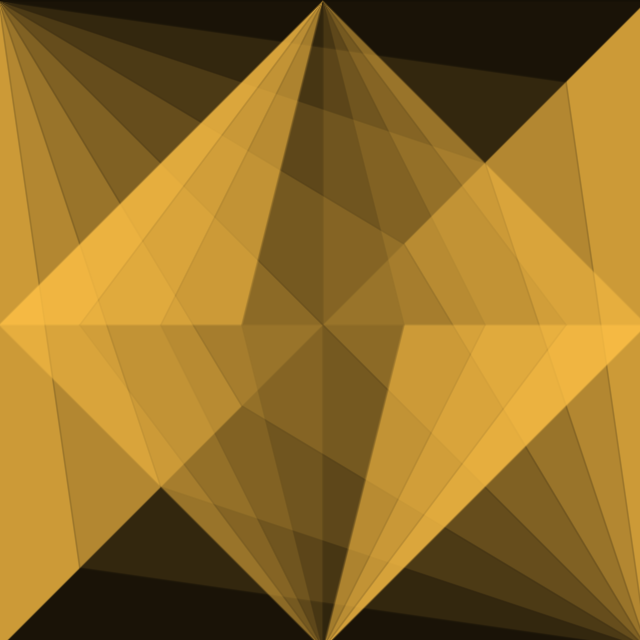
Write a three.js fragment shader that draws this background.

```glsl
// Faceted gold diamond over a folded square, both cut into flat wedges.
// Two fans run from opposite corners; two more run from the diamond's top and
// bottom tips. The layers are screened together as brightness, then tinted.

varying vec2 vUv;

const float SOFT = 0.005; // half width of a smoothed edge

// Brightness of corner wedge k, from dark (0) to bright (7)
float cornerLevel(float k) {
  return 0.1 + 0.1 * clamp(k, 0.0, 7.0);
}

// Brightness of tip wedge k: the dark run starts one wedge left of the axis
float tipLevel(float k) {
  k = clamp(k, -4.0, 3.0);
  return 0.1 + 0.1 * (k < -1.5 ? 3.0 - k : k + 1.0);
}

// Smooth join of two wedges, with a faint dark seam along it
float joinWedges(float before, float after, float offset, float width) {
  float seam = 1.0 - smoothstep(0.0, width, abs(offset));
  return mix(before, after, smoothstep(-width, width, offset)) * (1.0 - 0.18 * seam);
}

// Eight wedges spreading from the upper left corner
float cornerFan(vec2 p) {
  vec2 q = vec2(p.x + 1.0, 1.0 - p.y);
  float span = max(q.x + q.y, 0.001);
  float t = 8.0 * q.y / span;
  float width = min(8.0 * SOFT * length(q) / (span * span), 0.5);
  float k = floor(t + 0.5);
  return joinWedges(cornerLevel(k - 1.0), cornerLevel(k), t - k, width);
}

// Eight wedges spreading down from the top tip
float tipFan(vec2 p) {
  float drop = max(1.0 - p.y, 0.001);
  float t = 4.0 * p.x / drop;
  float width = min(4.0 * SOFT * length(vec2(p.x, drop)) / (drop * drop), 0.5);
  float k = floor(t + 0.5);
  return joinWedges(tipLevel(k - 1.0), tipLevel(k), t - k, width);
}

void main() {
  vec2 p = (vUv - vec2(0.5046, 0.4922)) / 0.5065;

  // Each layer repeats itself under a half turn
  float base = mix(cornerFan(-p), cornerFan(p), smoothstep(-SOFT, SOFT, p.y - p.x));
  float facets = mix(tipFan(-p), tipFan(p), smoothstep(-SOFT, SOFT, p.y));

  // Screen the diamond over the square
  float diamond = smoothstep(-SOFT, SOFT, 1.0 - abs(p.x) - abs(p.y));
  float light = 1.0 - (1.0 - base) * (1.0 - facets * diamond);

  vec3 gold = vec3(1.0, 0.757, 0.272);
  gl_FragColor = vec4(gold * light, 1.0);
}
```
